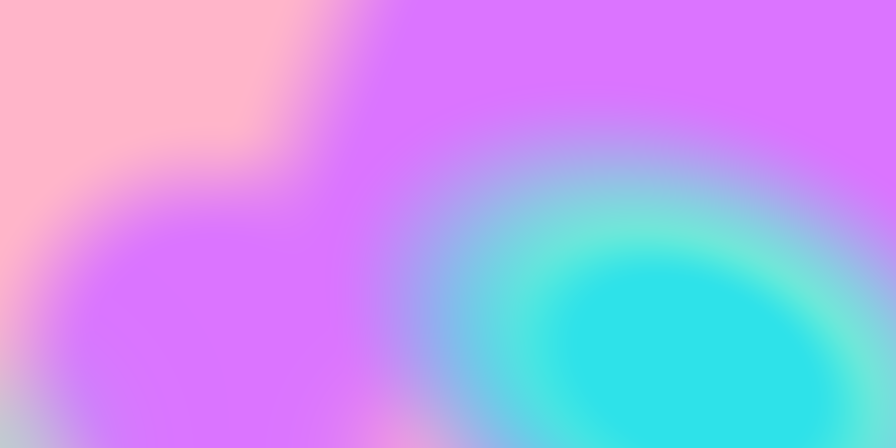
Give the GLSL for this background, as a Shadertoy shader.

```glsl
// Soft mesh gradient: pink corner and a tilted cyan glow on violet.
#define VIOLET vec3(0.857, 0.455, 1.0)
#define PINK vec3(1.0, 0.71, 0.79)
#define MINT vec3(0.42, 0.93, 0.84)
#define CYAN vec3(0.18, 0.885, 0.915)
#define GLOW_CENTER vec2(1.552, 0.174)
#define GLOW_RADII vec2(0.60, 0.404)
#define GLOW_TILT -0.436
#define HOLLOW_CENTER vec2(0.469, 0.193)

// Distance from an ellipse centre, 1.0 on its outline
float ellipseDistance(vec2 p, vec2 center, vec2 radii, float tilt) {
    vec2 axis = vec2(cos(tilt), sin(tilt));
    vec2 q = p - center;
    return length(vec2(dot(q, axis), dot(q, vec2(-axis.y, axis.x))) / radii);
}

float softSpot(vec2 p, vec2 center, float radius) {
    vec2 q = (p - center) / radius;
    return exp(-dot(q, q));
}

void mainImage(out vec4 fragColor, in vec2 fragCoord) {
    // Canvas height is one unit
    vec2 p = fragCoord / iResolution.y;

    // Pink corner, bounded by a slanted edge and a round violet hollow
    float slant = p.x - 0.38 - 0.4 * p.y;
    float pinkAmount = 1.0 - smoothstep(-0.16, 0.17, slant);
    pinkAmount *= smoothstep(0.26, 0.54, distance(p, HOLLOW_CENTER));
    vec3 color = mix(VIOLET, PINK, pinkAmount);

    // Faint tints along the bottom edge
    color = mix(color, PINK, 0.6 * softSpot(p, vec2(0.95, -0.02), 0.17));
    color = mix(color, MINT, 0.42 * softSpot(p, vec2(0.0, -0.02), 0.2));

    // Cyan glow with a mint rim, greenest toward the upper right
    float d = ellipseDistance(p, GLOW_CENTER, GLOW_RADII, GLOW_TILT);
    float upperRight = smoothstep(-0.3, 0.25, dot(p - GLOW_CENTER, vec2(0.5, 0.87)));
    vec3 rim = mix(mix(CYAN, MINT, 0.4), MINT, upperRight);
    vec3 glow = mix(CYAN, rim, smoothstep(0.44, 0.74, d));
    color = mix(color, glow, 1.0 - smoothstep(0.58, 1.46, d));

    fragColor = vec4(color, 1.0);
}
```
